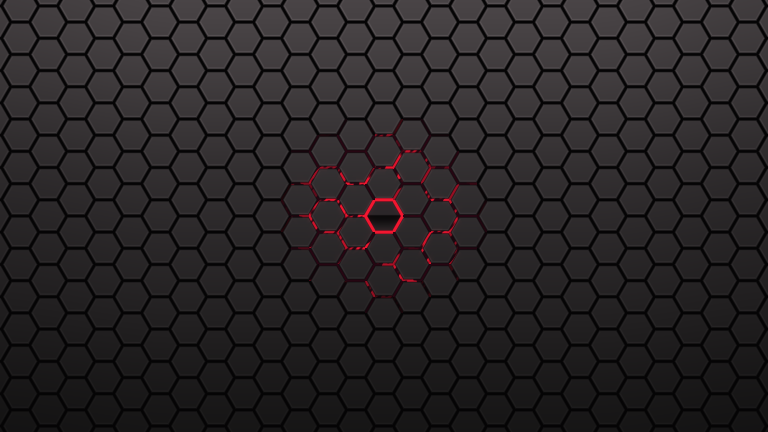
Give the GLSL for this background, as a Shadertoy shader.

```glsl
const float CELL_PITCH = 0.0748;       // height of one hexagon
const float GAP_HALF = 0.0030;         // half the groove width
const float RIM_DEPTH = 0.0062;        // where the bevel highlight lies
const float RIM_WIDTH = 0.0016;
const float GLOW_HALF = 0.0026;        // half the width of a lit groove
const vec2 GLOW_CENTER = vec2(-0.005, 0.008);
const vec2 GLOW_RADIUS = vec2(0.235, 0.215);
const vec3 TILE_TOP = vec3(0.285, 0.265, 0.273);
const vec3 TILE_MIDDLE = vec3(0.172, 0.160, 0.166);
const vec3 TILE_BOTTOM = vec3(0.082, 0.079, 0.080);
const vec3 GROOVE = vec3(0.018, 0.016, 0.018);
const vec3 EMBER = vec3(0.22, 0.03, 0.10);
const vec3 HOT_RED = vec3(0.95, 0.09, 0.19);
const vec2 SLANT = vec2(0.8660254, 0.5);

float hash(vec2 p) {
    vec3 q = fract(vec3(p.xyx) * 0.1031);
    q += dot(q, q.yzx + 33.33);
    return fract((q.x + q.y) * q.z);
}

// Offset from the centre of the nearest flat-topped hexagon
vec2 hexLocal(vec2 p) {
    vec2 period = CELL_PITCH * vec2(1.7320508, 1.0);
    vec2 a = mod(p + 0.5 * period, period) - 0.5 * period;
    vec2 b = mod(p, period) - 0.5 * period;
    return dot(a, a) < dot(b, b) ? a : b;
}

// Outward normal of the closest hexagon side
vec2 sideNormal(vec2 q) {
    vec2 side = vec2(q.x < 0.0 ? -1.0 : 1.0, q.y < 0.0 ? -1.0 : 1.0);
    return side * (abs(q.y) > dot(abs(q), SLANT) ? vec2(0.0, 1.0) : SLANT);
}

// Broken patches that interrupt the lit grooves
float patches(vec2 p) {
    float waves = sin(p.x * 131.0 + 2.0 * sin(p.y * 83.0));
    waves += sin(p.y * 157.0 + 2.0 * sin(p.x * 97.0));
    waves += 0.6 * sin(p.x * 410.0 - p.y * 350.0);
    return smoothstep(-0.9, 0.7, waves);
}

vec3 tileColor(float height) {
    vec3 lower = mix(TILE_BOTTOM, TILE_MIDDLE, smoothstep(-0.1, 0.55, height));
    return mix(lower, TILE_TOP, smoothstep(0.4, 1.05, height));
}

void mainImage(out vec4 fragColor, in vec2 fragCoord) {
    float pixel = 1.0 / iResolution.y;
    vec2 p = (fragCoord - 0.5 * iResolution.xy) * pixel;
    vec2 q = hexLocal(p);
    vec2 center = p - q;
    vec2 normal = sideNormal(q);
    float depth = 0.5 * CELL_PITCH - dot(q, normal);
    float isCore = 1.0 - step(0.5 * CELL_PITCH, length(center));

    // Tile face, with a gentle slope and a bevelled rim
    vec3 face = tileColor(p.y + 0.5);
    face *= 1.0 - 0.12 * smoothstep(0.45, 0.95, abs(p.x));
    face *= 1.0 + 0.06 * q.y / CELL_PITCH;
    float rim = exp(-pow((depth - RIM_DEPTH) / RIM_WIDTH, 2.0));
    face *= 1.0 + rim * (0.13 + 0.14 * dot(normal, vec2(-0.35, -0.9)));

    // Glossy central tile, split into a light and a dark half
    float upper = smoothstep(-pixel, pixel, q.y - 0.002);
    vec3 gloss = mix(vec3(0.045, 0.035, 0.04), vec3(0.17, 0.15, 0.16), upper);
    gloss += vec3(0.10) * smoothstep(0.0, -0.035, q.y) * (1.0 - upper);
    face = mix(face, gloss, isCore);

    // Groove between tiles
    float soft = max(0.75 * pixel, 0.0012);
    float tile = smoothstep(GAP_HALF - soft, GAP_HALF + 1.6 * soft, depth);
    vec3 color = mix(GROOVE, face, tile);

    // Each shared side gets its own strength within the lit region
    vec2 middle = center + 0.5 * CELL_PITCH * normal;
    vec2 sideId = round(middle / (CELL_PITCH * vec2(0.4330127, 0.25)));
    float chance = hash(sideId + 71.0);
    float reach = length((middle - GLOW_CENTER) / GLOW_RADIUS);
    float region = 1.0 - smoothstep(0.78, 1.08, reach + 0.25 * (chance - 0.5));
    float ring = 1.0 - smoothstep(0.52, 0.60, length(middle) / CELL_PITCH);
    float lit = smoothstep(0.30, 0.65, chance + 0.32 * (1.0 - reach));
    float heat = max(ring, region * lit * patches(p));
    heat *= mix(1.0, 0.72, smoothstep(0.3, 1.0, reach));

    // Red light in the groove and its spill on the tiles
    float halfWidth = GLOW_HALF + 0.0010 * ring;
    float line = 1.0 - smoothstep(halfWidth - soft, halfWidth + soft, depth);
    color = mix(color, EMBER, 0.65 * region * line);
    color = mix(color, HOT_RED, heat * line);
    color += HOT_RED * 0.16 * heat * exp(-depth / 0.0045) * (1.0 - line);

    fragColor = vec4(color, 1.0);
}
```
